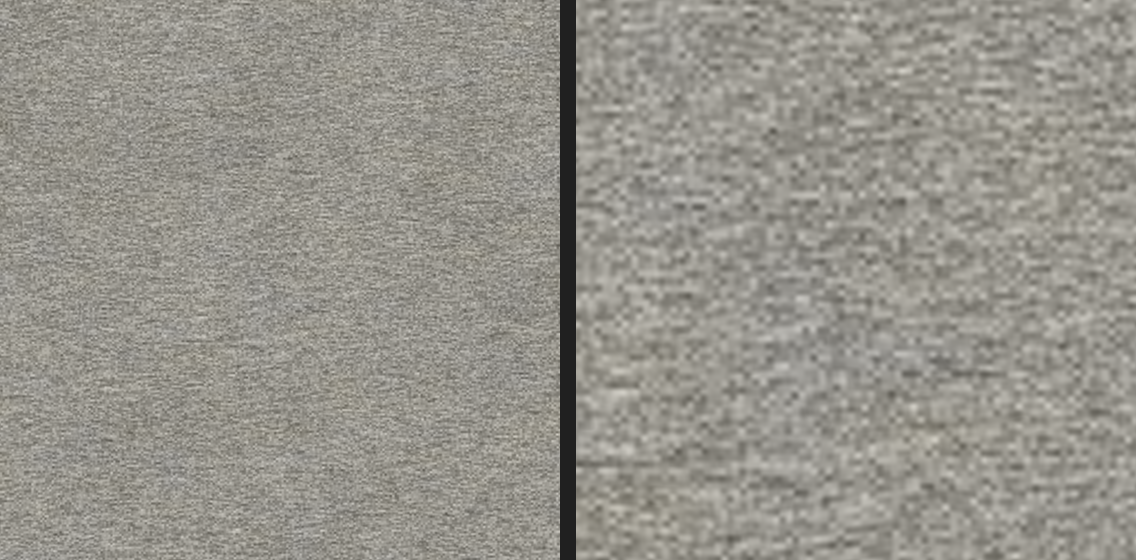
Left: the whole. Right: its middle third, enlarged.
Write a WebGL 1 fragment shader that draws this texture.

```glsl
precision highp float;
// Grey-beige woven linen: fine grain, crossed threads, thin sloping ridges and faint stains.

uniform vec2 u_resolution;

const vec3 CLOTH_COLOR = vec3(0.595, 0.585, 0.554);
const vec3 WARM_TINT = vec3(0.006, 0.002, -0.012);

// Cells across the canvas for each layer, as (horizontal, vertical).
const vec2 GRAIN_CELLS = vec2(236.0, 250.0);
const vec2 WEFT_CELLS = vec2(64.0, 232.0);
const vec2 WARP_CELLS = vec2(232.0, 70.0);
const vec2 RIDGE_CELLS = vec2(26.0, 140.0);
const vec2 FLECK_CELLS = vec2(100.0, 130.0);
const vec2 MOTTLE_CELLS = vec2(30.0, 38.0);
const vec2 SHADE_CELLS = vec2(6.0, 8.0);
const vec2 STAIN_CELLS = vec2(13.0, 22.0);

// Brightness swing of each layer.
const float GRAIN_DEPTH = 0.108;
const float WEFT_DEPTH = 0.062;
const float WARP_DEPTH = 0.036;
const float RIDGE_DEPTH = 0.044;
const float FLECK_DEPTH = 0.050;
const float MOTTLE_DEPTH = 0.015;
const float SHADE_DEPTH = 0.014;

const float THREAD_RELIEF = 0.4;  // share of the neighbouring thread taken away
const float RIDGE_SLOPE = 0.10;
const float WOBBLE_CELLS = 17.0;
const float WOBBLE_SIZE = 0.003;

float hash(vec2 cell) {
  vec3 p = fract(cell.xyx * vec3(0.1031, 0.1030, 0.0973));
  p += dot(p, p.yzx + 33.33);
  return fract((p.x + p.y) * p.z);
}

// Smooth value noise from -1 to 1; each seed gives a separate layer.
float noise(vec2 p, float seed) {
  vec2 cell = floor(p) + seed * vec2(37.0, 59.0);
  vec2 f = fract(p);
  f = f * f * (3.0 - 2.0 * f);
  float low = mix(hash(cell), hash(cell + vec2(1.0, 0.0)), f.x);
  float high = mix(hash(cell + vec2(0.0, 1.0)), hash(cell + vec2(1.0)), f.x);
  return 2.0 * mix(low, high, f.y) - 1.0;
}

// Noise less its shifted copy, so light threads get a dark side.
float relief(vec2 p, vec2 shift, float seed) {
  return noise(p, seed) - THREAD_RELIEF * noise(p + shift, seed);
}

// Threads crossing over and under, with fibre grain on top.
float weave(vec2 p) {
  float grain = GRAIN_DEPTH * relief(p * GRAIN_CELLS, vec2(0.0, 1.0), 1.0);
  float weft = WEFT_DEPTH * relief(p * WEFT_CELLS, vec2(0.0, 1.0), 2.0);
  float warp = WARP_DEPTH * relief(p * WARP_CELLS, vec2(1.0, 0.0), 3.0);
  return grain + weft + warp;
}

// Thin raised yarns that climb to the right and come and go.
float ridges(vec2 p) {
  vec2 tilted = vec2(p.x, p.y - RIDGE_SLOPE * p.x);
  float presence = smoothstep(-0.4, 0.7, noise(p * STAIN_CELLS, 4.0));
  return RIDGE_DEPTH * presence * relief(tilted * RIDGE_CELLS + 30.0, vec2(0.0, 1.0), 5.0);
}

// Small dark gaps between the threads.
float flecks(vec2 p) {
  return -FLECK_DEPTH * smoothstep(0.35, 0.9, noise(p * FLECK_CELLS, 6.0));
}

void main() {
  vec2 uv = gl_FragCoord.xy / u_resolution;

  // Slight drift keeps the threads from running perfectly straight.
  vec2 drift = vec2(noise(uv * WOBBLE_CELLS, 7.0), noise(uv * WOBBLE_CELLS, 8.0));
  vec2 p = uv + WOBBLE_SIZE * drift;

  float tone = weave(p) + ridges(p) + flecks(p);
  tone += MOTTLE_DEPTH * noise(p * MOTTLE_CELLS, 9.0);
  tone += SHADE_DEPTH * noise(p * SHADE_CELLS, 10.0);

  float stain = noise(p * STAIN_CELLS, 11.0);
  vec3 color = CLOTH_COLOR + tone + WARM_TINT * stain * abs(stain);
  gl_FragColor = vec4(clamp(color, 0.0, 1.0), 1.0);
}
```
